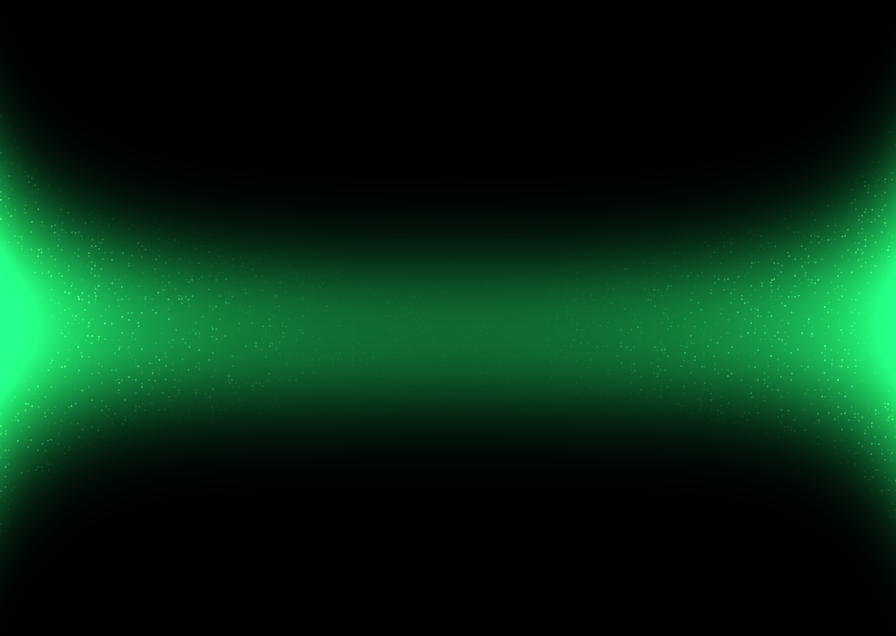
Give the GLSL for this background, as a Shadertoy shader.

```glsl
// Dark backdrop with a green horizontal light beam flaring at both side edges, dusted with fine specks.

const vec3 BACKDROP = vec3(0.0, 0.004, 0.002);
const vec3 GLOW_TINT = vec3(0.14, 1.0, 0.465);
const vec3 CORE_TINT = vec3(0.015, 0.0, 0.10);

const float BEAM_LEVEL = 0.37;      // brightness at mid-width
const float FLARE_LEFT = 0.87;      // extra brightness at each side
const float FLARE_RIGHT = 0.74;
const float FLARE_REACH = 0.13;
const float BEAM_SPREAD = 0.127;    // vertical spread at mid-width
const float FLARE_SPREAD = 0.107;   // extra spread at the sides
const float SPREAD_REACH = 0.075;
const float FALLOFF_POWER = 2.25;
const float AXIS_MIDDLE = 0.476;    // height of the beam axis
const float AXIS_SIDES = 0.489;

const float SPECK_ROWS = 190.0;
const float SPECK_DENSITY = 0.22;
const float SPECK_RADIUS = 0.3;
const float SPECK_GAIN = 0.28;

vec3 hash3(vec2 cell) {
    vec3 p = fract(cell.xyx * vec3(0.1031, 0.1030, 0.0973));
    p += dot(p, p.yxz + 33.33);
    return fract((p.xxy + p.yzz) * p.zyx);
}

// Unclamped brightness of the beam and its side flares
float beamGlow(vec2 uv) {
    float edge = min(uv.x, 1.0 - uv.x);
    float flare = FLARE_LEFT * exp(-uv.x / FLARE_REACH)
                + FLARE_RIGHT * exp((uv.x - 1.0) / FLARE_REACH);
    float spread = BEAM_SPREAD + FLARE_SPREAD * exp(-edge / SPREAD_REACH);
    float axis = mix(AXIS_SIDES, AXIS_MIDDLE, smoothstep(0.0, 0.4, edge));
    float offset = abs(uv.y - axis) / spread;
    return (BEAM_LEVEL + flare) * exp(-pow(offset, FALLOFF_POWER));
}

// Cellular dust: one small dot per occupied cell
float specks(vec2 position) {
    vec2 grid = position * SPECK_ROWS;
    vec3 seed = hash3(floor(grid));
    vec2 center = mix(vec2(0.3), vec2(0.7), seed.xy);
    float soft = 0.5 * SPECK_ROWS / iResolution.y;
    float dist = length(fract(grid) - center);
    float dot_ = 1.0 - smoothstep(SPECK_RADIUS - soft, SPECK_RADIUS + soft, dist);
    float strength = max(0.0, 1.0 - seed.z / SPECK_DENSITY);
    return dot_ * strength * strength;
}

void mainImage(out vec4 fragColor, in vec2 fragCoord) {
    vec2 uv = fragCoord / iResolution.xy;
    float glow = beamGlow(uv);

    // Beam, then the cooler overexposed core
    vec3 color = BACKDROP + GLOW_TINT * min(glow, 1.0);
    color += CORE_TINT * smoothstep(0.8, 1.2, glow);

    // Dust shows in the lit area, mostly towards the sides
    float sideways = smoothstep(0.08, 0.38, abs(uv.x - 0.5));
    float dustLight = smoothstep(0.03, 0.5, glow) * (1.0 - smoothstep(0.75, 1.0, glow));
    float dust = specks(fragCoord / iResolution.y) * dustLight * mix(0.15, 1.0, sideways);
    color += SPECK_GAIN * dust * vec3(0.5, 1.0, 0.65);

    fragColor = vec4(clamp(color, 0.0, 1.0), 1.0);
}
```
